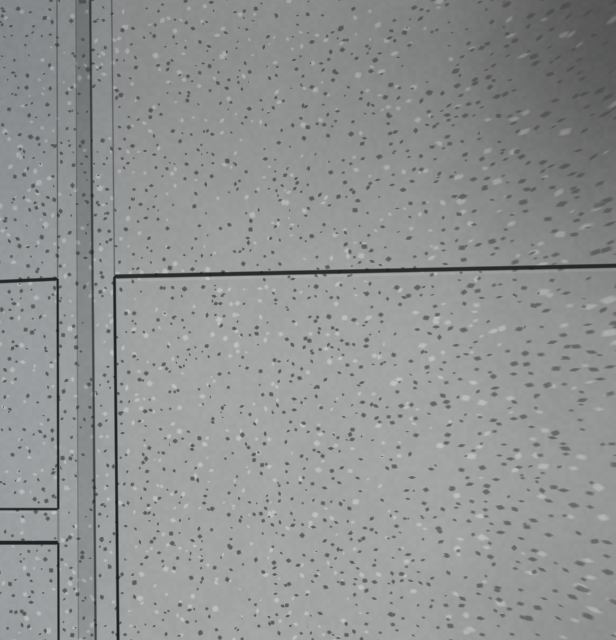
A Shadertoy shader for this texture:

```glsl
const vec3 STONE_TINT = vec3(0.992, 1.003, 0.997);
const vec3 CHIP_DARK = vec3(0.27, 0.275, 0.27);
const vec3 SEAM_DARK = vec3(0.10, 0.11, 0.11);
const float BASE_LIGHT = 0.645;
const float DARK_CELL = 0.0158;
const float PALE_CELL = 0.0195;
const float DARK_CHANCE = 0.29;
const float PALE_CHANCE = 0.20;
const float STRIP_TOP = 0.2045;
const float STRIP_BOTTOM = 0.152;

vec3 hash32(vec2 p) {
    vec3 q = fract(vec3(p.xyx) * vec3(0.1031, 0.1030, 0.0973));
    q += dot(q, q.yxz + 33.33);
    return fract((q.xxy + q.yzz) * q.zyx);
}

float valueNoise(vec2 p) {
    vec2 i = floor(p), f = fract(p);
    f = f * f * (3.0 - 2.0 * f);
    float low = mix(hash32(i).x, hash32(i + vec2(1, 0)).x, f.x);
    float high = mix(hash32(i + vec2(0, 1)).x, hash32(i + vec2(1, 1)).x, f.x);
    return mix(low, high, f.y);
}

mat2 rotation(float a) {
    float c = cos(a), s = sin(a);
    return mat2(c, s, -s, c);
}

// Coverage of a groove of given half width around distance zero
float groove(float d, float halfWidth, float aa) {
    return 1.0 - smoothstep(halfWidth - aa, halfWidth + aa, abs(d));
}

// One irregular chip per occupied grid cell
float chips(vec2 p, float cell, float chance, float seed, float aa) {
    vec2 g = p / cell + seed;
    vec2 id = floor(g);
    vec3 place = hash32(id + seed * 3.0);
    vec3 form = hash32(id + seed * 7.0 + 51.0);
    vec2 d = fract(g) - mix(vec2(0.27), vec2(0.73), place.xy);
    d = rotation(form.x * 6.283) * d;
    d.x *= mix(0.75, 1.5, form.y);
    float radius = mix(0.08, 0.22, form.z);
    float dist = mix(length(d), abs(d.x) + abs(d.y) * 0.7, 0.5);
    float soft = aa / cell;
    return step(place.z, chance) * (1.0 - smoothstep(radius - soft, radius + soft, dist));
}

// Chips lengthen and slant towards the right side
vec2 stretchRight(vec2 p) {
    float far = max(p.x - 0.42, 0.0);
    p.y -= far * far * (p.y - 0.35) * 0.75;
    p.x -= 0.62 * far * far;
    return p;
}

float lighting(vec2 p) {
    vec2 corner = (p - vec2(1.02, 0.97)) / vec2(0.34, 0.36);
    float light = BASE_LIGHT - 0.085 * smoothstep(0.42, 1.0, p.y);
    light -= 0.17 * exp(-dot(corner, corner));
    light -= 0.055 * smoothstep(0.62, 0.98, p.x);
    light -= 0.03 * smoothstep(0.2, 0.0, p.y) * smoothstep(0.5, 0.9, p.x);
    light -= 0.03 * smoothstep(0.35, 0.0, p.x);
    return light;
}

void mainImage(out vec4 fragColor, in vec2 fragCoord) {
    vec2 p = fragCoord / iResolution.y;
    float aa = max(1.0 / iResolution.y, 0.0012);

    // Joint positions
    float leftX = mix(0.0915, 0.0890, p.y);
    float rightX = mix(0.1845, 0.1745, p.y);
    float channelL = mix(0.1225, 0.1185, p.y);
    float channelR = mix(0.1495, 0.1410, p.y);
    float rightY = 0.5680 + 0.0215 * (p.x - 0.18);
    float leftY = 0.5600 + 0.045 * p.x;
    float onLeft = 1.0 - smoothstep(leftX - aa, leftX + aa, p.x);
    float onRight = smoothstep(rightX - aa, rightX + aa, p.x);

    // Stone and uneven light
    float grain = valueNoise(p * 150.0) - 0.5;
    float cloud = valueNoise(p * 14.0) - 0.5;
    vec3 col = STONE_TINT * (lighting(p) + 0.022 * grain + 0.014 * cloud);
    col += vec3(-0.008, 0.0, 0.010) * smoothstep(0.3, 0.05, p.x);

    // Recessed channel
    float channel = smoothstep(channelL - aa, channelL + aa, p.x)
                  * (1.0 - smoothstep(channelR - aa, channelR + aa, p.x));
    col *= 1.0 - channel * mix(0.09, 0.17, p.y);

    // Scattered chips
    vec2 q = stretchRight(p);
    float crowd = 1.0 + 0.55 * smoothstep(0.4, 0.95, p.x) + 0.5 * cloud;
    float dark = 0.0, pale = 0.0;
    for (int i = 0; i < 2; i++) {
        float seed = 11.3 + 17.7 * float(i);
        vec2 r = rotation(0.4 + 1.1 * float(i)) * q;
        dark = max(dark, chips(r, DARK_CELL, DARK_CHANCE * crowd, seed, aa));
        pale = max(pale, chips(r, PALE_CELL, PALE_CHANCE, seed + 83.0, aa * 1.3));
    }
    col = mix(col, col + 0.14, pale * 0.75);
    col = mix(col, CHIP_DARK, dark * mix(0.76, 0.58, smoothstep(0.4, 0.95, p.x)));

    // Bright lips and dark joints
    float lip = groove(p.y - rightY + 0.0065, 0.0018, aa) * onRight
              + groove(p.y - STRIP_TOP + 0.005, 0.0015, aa) * onLeft;
    col += 0.035 * lip;
    float inStrip = step(STRIP_BOTTOM, p.y) * step(p.y, STRIP_TOP);
    float leftDepth = p.y > leftY ? 0.42 : mix(0.95, 0.25, inStrip);
    float rightDepth = p.y > rightY ? 0.45 : 0.95;
    float joint = groove(p.x - leftX, p.y > leftY ? 0.0010 : 0.0017, aa) * leftDepth;
    joint = max(joint, groove(p.x - rightX, p.y > rightY ? 0.0010 : 0.0021, aa) * rightDepth);
    joint = max(joint, groove(p.x - channelL, 0.0008, aa) * 0.30);
    joint = max(joint, groove(p.x - channelR, 0.0017, aa) * 0.68);
    joint = max(joint, groove(p.y - rightY, 0.0031, aa) * onRight * 0.88);
    joint = max(joint, groove(p.y - leftY, 0.0026, aa) * onLeft * 0.92);
    joint = max(joint, groove(p.y - STRIP_TOP, 0.0018, aa) * onLeft * 0.92);
    joint = max(joint, groove(p.y - STRIP_BOTTOM, 0.0030, aa) * onLeft * 0.95);
    col = mix(col, SEAM_DARK, joint);

    fragColor = vec4(clamp(col, 0.0, 1.0), 1.0);
}
```
